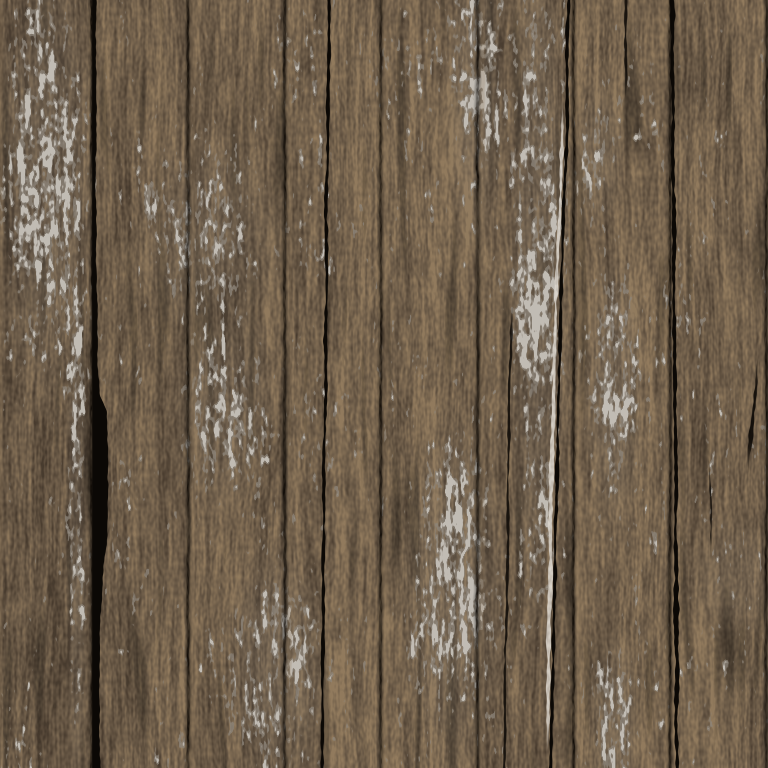
Reproduce this texture procedurally as a three.js fragment shader.

```glsl
varying vec2 vUv;

const vec3 WOOD_MID = vec3(0.42, 0.355, 0.28);
const vec3 WOOD_LIGHT = vec3(0.57, 0.48, 0.365);
const vec3 WOOD_DARK = vec3(0.28, 0.23, 0.18);
const vec3 PAINT_GREY = vec3(0.55, 0.52, 0.48);
const vec3 PAINT_PALE = vec3(0.77, 0.75, 0.72);
const vec3 GAP_COLOR = vec3(0.07, 0.05, 0.03);
const float BOARD_PITCH = 0.1255;
const float BOARD_OFFSET = 0.006;
const float GROOVE_HALF = 0.0013;
const float WOBBLE = 0.0025;
const float EDGE = 0.0009;
const float PAINT_THRESHOLD = 0.45;

float hash(float n) {
  return fract(sin(n * 91.73) * 4375.85);
}

vec2 gradientAt(vec2 cell) {
  float angle = 6.2832 * fract(sin(dot(cell, vec2(127.1, 311.7))) * 4375.85);
  return vec2(cos(angle), sin(angle));
}

float gradientNoise(vec2 p) {
  vec2 i = floor(p);
  vec2 f = fract(p);
  vec2 u = f * f * f * (f * (f * 6.0 - 15.0) + 10.0);
  float a = dot(gradientAt(i), f);
  float b = dot(gradientAt(i + vec2(1.0, 0.0)), f - vec2(1.0, 0.0));
  float c = dot(gradientAt(i + vec2(0.0, 1.0)), f - vec2(0.0, 1.0));
  float d = dot(gradientAt(i + 1.0), f - 1.0);
  return 1.4 * mix(mix(a, b, u.x), mix(c, d, u.x), u.y);
}

// Wandering vertical split, tapered at the ends of its span
float crack(vec2 p, float xLow, float xHigh, float halfWidth, vec2 span) {
  float x = mix(xLow, xHigh, p.y) + WOBBLE * gradientNoise(vec2(xLow * 50.0, p.y * 9.0));
  x += 0.0008 * gradientNoise(vec2(xLow * 90.0, p.y * 55.0));
  float taper = smoothstep(span.x, span.x + 0.06, p.y) * (1.0 - smoothstep(span.y - 0.06, span.y, p.y));
  float rough = gradientNoise(vec2(xHigh * 70.0, p.y * 17.0)) + 0.7 * gradientNoise(vec2(xHigh * 40.0, p.y * 75.0));
  float w = halfWidth * taper * (1.0 + 0.7 * rough);
  return taper * (1.0 - smoothstep(w - EDGE, w + EDGE, abs(p.x - x)));
}

// Open gap whose right side is broken away below the middle
float brokenGap(vec2 p) {
  float bite = (1.0 - smoothstep(0.46, 0.49, p.y)) * smoothstep(0.16, 0.36, p.y);
  float width = 0.005 + 0.005 * (1.0 - smoothstep(0.3, 0.8, p.y)) + 0.011 * bite;
  float rough = 0.0016 * gradientNoise(vec2(3.7, p.y * 28.0)) + 0.001 * gradientNoise(vec2(8.3, p.y * 90.0));
  return smoothstep(-EDGE, EDGE, p.x - 0.120) * (1.0 - smoothstep(-EDGE, EDGE, p.x - 0.120 - width - rough));
}

float paintArea(vec2 p, vec2 center, vec2 radius) {
  return 1.0 - smoothstep(0.3, 1.35, length((p - center) / radius));
}

float paintMask(vec2 p) {
  float m = paintArea(p, vec2(0.06, 0.78), vec2(0.06, 0.27));
  m = max(m, paintArea(p, vec2(0.62, 0.88), vec2(0.035, 0.18)));
  m = max(m, paintArea(p, vec2(0.70, 0.65), vec2(0.035, 0.45)));
  m = max(m, paintArea(p, vec2(0.80, 0.49), vec2(0.035, 0.16)));
  m = max(m, paintArea(p, vec2(0.36, 0.13), vec2(0.06, 0.14)));
  m = max(m, paintArea(p, vec2(0.59, 0.23), vec2(0.06, 0.20)));
  m = max(m, 0.7 * paintArea(p, vec2(0.27, 0.69), vec2(0.08, 0.13)));
  m = max(m, 0.7 * paintArea(p, vec2(0.29, 0.48), vec2(0.06, 0.13)));
  m = max(m, 0.9 * paintArea(p, vec2(0.80, 0.06), vec2(0.03, 0.10)));
  m = max(m, 0.7 * paintArea(p, vec2(0.78, 0.80), vec2(0.03, 0.09)));
  m = max(m, 0.9 * paintArea(p, vec2(0.10, 0.35), vec2(0.012, 0.40)));
  return max(m, 0.6 * paintArea(p, vec2(0.96, 0.25), vec2(0.05, 0.07)));
}

void main() {
  vec2 p = vUv;
  float splitX = mix(0.714, 0.740, p.y);

  // Board layout
  float column = (p.x + BOARD_OFFSET) / BOARD_PITCH;
  float board = floor(column) + 20.0 * step(mix(0.419, 0.428, p.y), p.x) + 20.0 * step(splitX, p.x);
  vec2 q = p + vec2(0.008 * gradientNoise(p * vec2(9.0, 3.0) + board), hash(board) * 7.0);

  // Wood grain
  float broad = gradientNoise(q * vec2(22.0, 2.5));
  float grain = gradientNoise(q * vec2(75.0, 4.0));
  float fine = gradientNoise(q * vec2(170.0, 11.0));
  float hair = gradientNoise(q * vec2(270.0, 32.0));
  float speck = gradientNoise(q * vec2(280.0, 130.0));
  float tone = 0.55 + 0.22 * broad + 0.24 * grain + 0.3 * fine + 0.3 * hair + 0.26 * speck + 0.2 * (hash(board + 3.0) - 0.5);
  vec3 color = mix(WOOD_DARK, WOOD_MID, clamp(tone * 2.0, 0.0, 1.0));
  color = mix(color, WOOD_LIGHT, clamp(tone * 2.0 - 1.0, 0.0, 1.0));
  color *= 1.0 - 0.25 * smoothstep(0.3, 0.65, gradientNoise(q * vec2(60.0, 4.0) + 17.0) + 0.2 * hair);

  // Worn paint flakes
  float area = paintMask(p);
  float flakes = 0.42 * gradientNoise(q * vec2(125.0, 17.0) + 5.0) + 0.36 * gradientNoise(q * vec2(190.0, 85.0))
    + 0.34 * gradientNoise(p * vec2(85.0, 42.0)) + 0.3 * gradientNoise(p * vec2(16.0, 6.0)) + 0.2 * speck;
  float cover = flakes + 0.5 * area - PAINT_THRESHOLD;
  color = mix(color, PAINT_GREY, 0.15 * area + 0.75 * smoothstep(-0.08, 0.07, cover) * (1.0 - 0.15 * area));
  color = mix(color, PAINT_PALE, 0.95 * smoothstep(0.12, 0.26, cover + 0.12 * hair));

  // Grooves between boards, with a worn rim
  float line = floor(column + 0.5);
  float grooveX = (fract(column + 0.5) - 0.5) * BOARD_PITCH + 0.0012 * gradientNoise(vec2(line * 5.3, p.y * 6.0));
  grooveX += 0.0012 * gradientNoise(vec2(line * 3.7, p.y * 60.0));
  float groove = 1.0 - smoothstep(GROOVE_HALF - EDGE, GROOVE_HALF + 1.5 * EDGE, abs(grooveX));
  float rim = 1.0 - smoothstep(0.002, 0.005, abs(grooveX - 0.006));
  color = mix(color, WOOD_LIGHT, 0.25 * rim);
  color *= 1.0 - 0.3 * (1.0 - smoothstep(0.001, 0.006, abs(grooveX)));
  float worn = gradientNoise(vec2(line * 2.3, p.y * 18.0)) + 0.8 * speck;
  color = mix(color, GAP_COLOR, groove * clamp(0.55 + 0.5 * worn, 0.0, 1.0));

  // Pale painted lip beside the slanted split
  float lip = crack(p, 0.710, 0.735, 0.0021, vec2(0.01, 0.88));
  color = mix(color, PAINT_PALE * 1.12, lip * (0.85 + 0.15 * speck));

  // Open gaps and splits
  vec2 full = vec2(-1.0, 2.0);
  float gap = max(brokenGap(p), crack(p, 0.419, 0.428, 0.0019, full));
  gap = max(gap, crack(p, 0.716, 0.741, 0.0018, full));
  gap = max(gap, crack(p, 0.882, 0.875, 0.0025, full));
  gap = max(gap, 0.85 * crack(p, 0.656, 0.672, 0.0015, vec2(-0.1, 0.62)));
  gap = max(gap, 0.85 * crack(p, 0.815, 0.814, 0.0015, vec2(0.85, 1.1)));
  gap = max(gap, 0.8 * crack(p, 0.935, 0.905, 0.0013, vec2(0.25, 0.42)));
  gap = max(gap, 0.9 * crack(p, 0.942, 1.025, 0.0022, vec2(0.37, 0.55)));
  color = mix(color, GAP_COLOR * 0.6, gap);

  gl_FragColor = vec4(color, 1.0);
}
```
